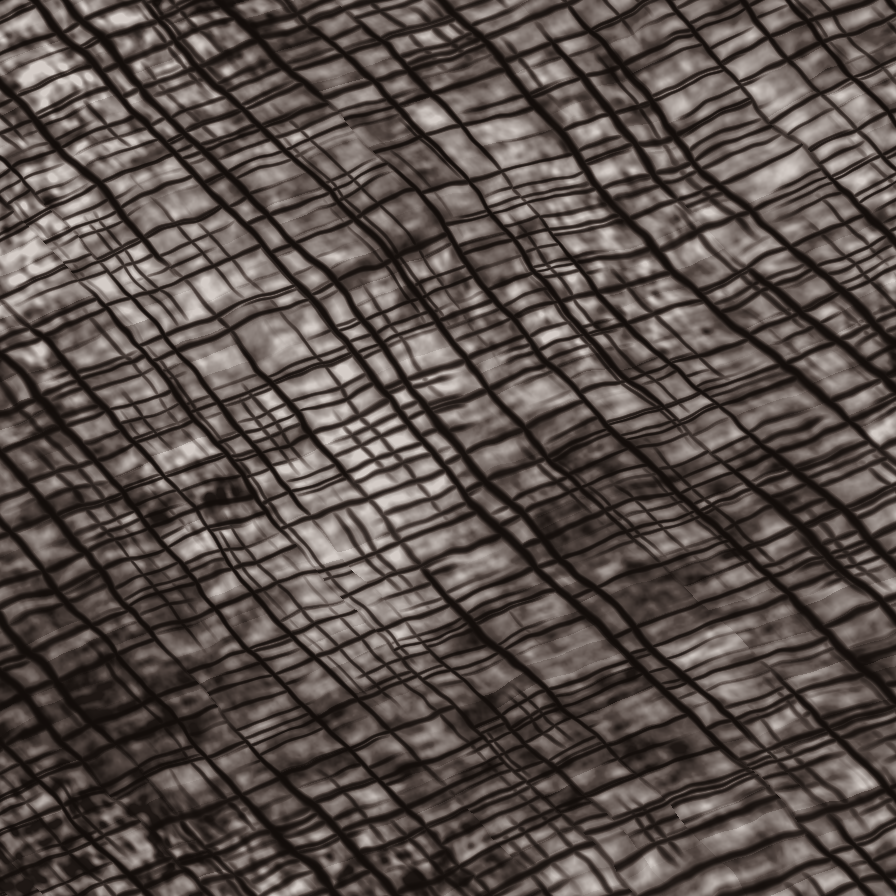
Reproduce this texture procedurally as a three.js fragment shader.

```glsl
varying vec2 vUv;

// Directions: long cracks follow the grain, short ones climb to the right
const vec2 GRAIN = vec2(0.68, -0.73);
const vec2 ACROSS = vec2(0.73, 0.68);
const vec2 RUN = vec2(0.93, 0.36);
const vec2 RISE = vec2(-0.36, 0.93);

const vec3 CRACK_BROWN = vec3(0.06, 0.04, 0.03);
const vec3 WOOD_BROWN = vec3(0.35, 0.30, 0.28);
const vec3 PALE_WOOD = vec3(0.83, 0.80, 0.78);

float hash(vec2 p) {
  return fract(sin(dot(p, vec2(127.1, 311.7))) * 43758.5453);
}

float noise(vec2 p) {
  vec2 i = floor(p);
  vec2 f = fract(p);
  f = f * f * (3.0 - 2.0 * f);
  float low = mix(hash(i), hash(i + vec2(1.0, 0.0)), f.x);
  float high = mix(hash(i + vec2(0.0, 1.0)), hash(i + vec2(1.0, 1.0)), f.x);
  return mix(low, high, f.y);
}

float fbm(vec2 p) {
  float sum = 0.0;
  float gain = 0.53;
  for (int i = 0; i < 4; i++) {
    sum += gain * noise(p);
    p = p * 2.03 + 17.3;
    gain *= 0.5;
  }
  return sum;
}

vec2 wobble(vec2 p, float scale, float amount) {
  return amount * (vec2(noise(p * scale), noise(p * scale + 41.7)) - 0.5);
}

// Unevenly spaced lines: x = distance to the nearest, y = index of the strip
vec2 splitLines(float x, float seed) {
  float cell = floor(x);
  float nearest = 1.0;
  float strip = cell;
  for (int k = -1; k <= 1; k++) {
    float c = cell + float(k);
    float line = c + 0.5 + 0.7 * (hash(vec2(c, seed)) - 0.5);
    nearest = min(nearest, abs(x - line));
    if (k == 0) strip += step(line, x);
  }
  return vec2(nearest, strip);
}

// Dark core with a softer shaded rim
float crack(float dist, float width, float softness) {
  float core = 1.0 - smoothstep(width * 0.2, width + softness, dist);
  float rim = 1.0 - smoothstep(0.0, width * 2.6 + softness, dist);
  return max(core, 0.45 * rim);
}

// Pale diagonal sheen at the upper left, gloom at the lower left
float broadLight(vec2 p) {
  vec2 start = vec2(0.06, 0.86);
  vec2 span = vec2(0.30, -0.36);
  float t = clamp(dot(p - start, span) / dot(span, span), 0.0, 1.0);
  float d = length(p - start - span * t);
  float sheen = exp(-d * d * 38.0);
  float gloom = 1.0 - smoothstep(0.05, 0.50, length(p));
  return 0.27 * sheen - 0.12 * gloom + 0.60 * (fbm(p * 4.5 + 3.1) - 0.5);
}

vec3 woodRamp(float tone) {
  vec3 dark = mix(CRACK_BROWN, WOOD_BROWN, smoothstep(-0.04, 0.38, tone));
  return mix(dark, PALE_WOOD, clamp((tone - 0.30) / 0.50, 0.0, 1.0));
}

void main() {
  vec2 p = vUv + wobble(vUv, 3.0, 0.045) + wobble(vUv, 19.0, 0.010);
  p += wobble(vUv, 60.0, 0.003);
  float across = dot(p, ACROSS);
  float along = dot(p, GRAIN);
  float rise = dot(p, RISE);
  float run = dot(p, RUN);
  float softness = mix(0.0012, 0.004, smoothstep(0.35, 0.7, noise(vUv * 4.0 + 9.0)));

  // Crack network
  vec2 grain = splitLines(across * 17.0, 3.0);
  vec2 thread = splitLines(across * 37.0, 8.0);
  float group = floor(grain.y / 3.0);
  vec2 rows = splitLines(rise * 23.0 + hash(vec2(group, 5.0)), group);
  vec2 steps = splitLines(rise * 43.0, grain.y + 50.0);
  float wear = noise(vec2(across * 17.0, along * 6.0));
  float breaks = noise(vec2(run * 14.0, rise * 26.0) + 30.0);
  float cracks = crack(grain.x / 17.0, mix(0.001, 0.0085, wear), softness)
    * smoothstep(0.05, 0.40, wear);
  cracks = max(cracks, 0.90 * crack(rows.x / 23.0, mix(0.0015, 0.0050, breaks), softness));
  cracks = max(cracks, crack(steps.x / 43.0, 0.0026, softness)
    * smoothstep(0.25, 0.65, 1.0 - breaks) * 0.85);
  cracks = max(cracks, crack(thread.x / 37.0, 0.0028, softness)
    * smoothstep(0.40, 0.75, noise(vec2(across * 37.0, along * 11.0) + 70.0)) * 0.8);

  // Block faces, fibres and glints
  float block = hash(vec2(grain.y, steps.y)) - 0.5;
  float fibres = noise(vec2(run * 38.0, rise * 125.0)) - 0.5;
  float mottle = fbm(p * 42.0) - 0.5;
  float rough = smoothstep(0.40, 0.70, noise(vUv * 4.5 + 21.0));
  float flecks = noise(vec2(across * 130.0, along * 75.0)) - 0.5;
  float tone = 0.47 + broadLight(vUv) + 0.18 * block + 0.30 * fibres + 0.45 * mottle;
  tone += mix(0.16, 0.60, rough) * flecks;
  tone = max(tone, 0.08) * (1.0 - 0.95 * cracks);

  gl_FragColor = vec4(woodRamp(tone), 1.0);
}
```
